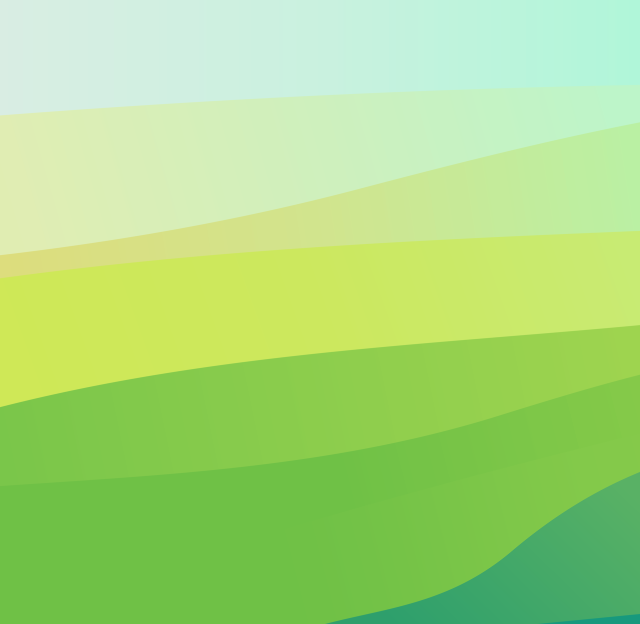
This background is drawn by a Shadertoy shader. Its source:

```glsl
// Draws layered, softly graded green hills beneath a pale mint sky.

// Cubic arc from point a to point b with the given end slopes.
float arc(float x, vec2 a, vec2 b, float slopeA, float slopeB) {
    float w = b.x - a.x;
    float t = clamp((x - a.x) / w, 0.0, 1.0);
    float s = 1.0 - t;
    float rise = mix(a.y, b.y, t * t * (3.0 - 2.0 * t));
    float bend = w * t * s * (slopeA * s - slopeB * t);
    return rise + bend + slopeA * min(x - a.x, 0.0);
}

// Three-stop gradient with faint steps along its length.
vec3 ramp(vec3 left, vec3 middle, vec3 right, float t) {
    t = clamp(mix(t, floor(t * 14.0 + 0.5) / 14.0, 0.35), 0.0, 1.0);
    return t < 0.5 ? mix(left, middle, t * 2.0) : mix(middle, right, t * 2.0 - 1.0);
}

// Coverage below a ridge, softened over about one pixel.
float below(float y, float ridge) {
    float soft = 0.7 / iResolution.y;
    return 1.0 - smoothstep(-soft, soft, y - ridge);
}

void mainImage(out vec4 fragColor, in vec2 fragCoord) {
    vec2 uv = fragCoord / iResolution.xy;
    float x = uv.x, y = uv.y;

    // Sky
    vec3 color = ramp(vec3(0.85, 0.93, 0.89), vec3(0.79, 0.945, 0.875),
                      vec3(0.69, 0.965, 0.85), x);

    // Pale far hills
    float ridge = 0.815 + x * (0.079 - 0.030 * x);
    vec3 hill = ramp(vec3(0.88, 0.93, 0.70), vec3(0.81, 0.94, 0.74),
                     vec3(0.74, 0.96, 0.79), x + 0.28 * (y - 0.74));
    color = mix(color, hill, below(y, ridge));

    ridge = x < 0.56 ? arc(x, vec2(0.0, 0.591), vec2(0.56, 0.697), 0.12, 0.27)
                     : arc(x, vec2(0.56, 0.697), vec2(1.0, 0.804), 0.27, 0.20);
    hill = ramp(vec3(0.865, 0.865, 0.49), vec3(0.82, 0.895, 0.555),
                vec3(0.73, 0.94, 0.64), x + 0.15 * (y - 0.65));
    color = mix(color, hill, below(y, ridge));

    // Yellow field
    ridge = 0.554 + x * (0.14 + x * (-0.094 + 0.03 * x));
    hill = ramp(vec3(0.81, 0.91, 0.34), vec3(0.80, 0.91, 0.37),
                vec3(0.785, 0.92, 0.45), x + 0.35 * (y - 0.52));
    color = mix(color, hill, below(y, ridge));

    // Green slopes
    ridge = 0.3475 + x * (0.2615 + x * (-0.224 + 0.094 * x));
    hill = ramp(vec3(0.48, 0.775, 0.29), vec3(0.55, 0.805, 0.30),
                vec3(0.62, 0.83, 0.31), x + 0.2 * (y - 0.35));
    color = mix(color, hill, below(y, ridge));

    ridge = x < 0.78 ? arc(x, vec2(0.0, 0.221), vec2(0.78, 0.334), 0.07, 0.32)
                     : arc(x, vec2(0.78, 0.334), vec2(1.0, 0.3995), 0.32, 0.26);
    vec3 meadow = vec3(0.435, 0.755, 0.275);
    hill = ramp(meadow, meadow, vec3(0.52, 0.79, 0.285), x + 0.25 * (y - 0.33));
    color = mix(color, hill, below(y, ridge));

    // Barely visible fold in the front meadow
    float run = x - 0.443;
    ridge = 0.152 + run * (0.30 - 0.045 * run);
    hill = mix(meadow, vec3(0.52, 0.79, 0.29),
               smoothstep(0.38, 1.05, x + 0.25 * (y - 0.15)));
    color = mix(color, hill, below(y, ridge));

    // Teal foreground
    ridge = x < 0.8 ? arc(x, vec2(0.508, 0.0), vec2(0.8, 0.117), 0.27, 0.87)
                    : arc(x, vec2(0.8, 0.117), vec2(1.0, 0.2437), 0.87, 0.42);
    hill = mix(vec3(0.18, 0.625, 0.425), vec3(0.35, 0.695, 0.395),
               clamp((x + y - 0.62) / 0.58, 0.0, 1.0));
    color = mix(color, hill, below(y, ridge));

    ridge = 0.016 + 0.1 * (x - 1.0);
    color = mix(color, vec3(0.09, 0.60, 0.49), below(y, ridge));

    fragColor = vec4(color, 1.0);
}
```
